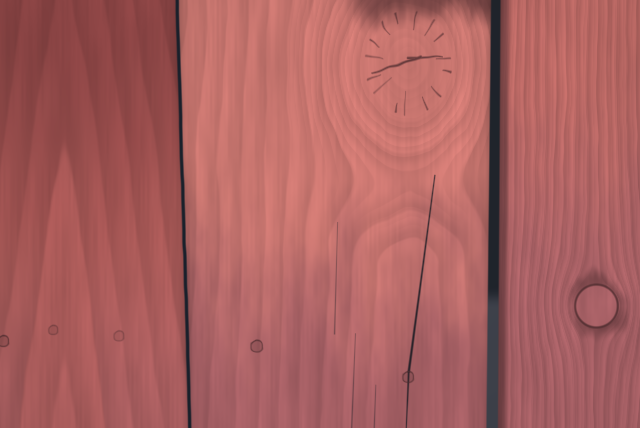
A WebGL 1 fragment shader for this texture:

```glsl
precision highp float;
uniform vec2 u_resolution;

const vec3 ROSE = vec3(0.66, 0.38, 0.40);
const vec3 SALMON = vec3(0.775, 0.455, 0.43);
const vec3 BRICK = vec3(0.68, 0.36, 0.35);
const vec3 OXBLOOD = vec3(0.55, 0.27, 0.27);
const vec3 UMBER = vec3(0.30, 0.17, 0.18);
const vec3 SLATE = vec3(0.20, 0.21, 0.24);
const vec3 INK = vec3(0.07, 0.09, 0.12);
const vec2 BIG_KNOT = vec2(0.957, 0.853);
const vec2 SMALL_KNOT = vec2(1.398, 0.285);
const float SMALL_RADIUS = 0.05;
const float ARCH_X = 0.15;
const float RING_DENSITY = 19.0;
const float FINE_DENSITY = 42.0;
const float SPOKES = 15.0;

float hash(vec2 p) {
  p = fract(p * vec2(0.1031, 0.1137));
  p += dot(p, p.yx + 33.33);
  return fract((p.x + p.y) * p.x * 17.0);
}

float noise(vec2 p) {
  vec2 i = floor(p), f = fract(p);
  f = f * f * (3.0 - 2.0 * f);
  return mix(mix(hash(i), hash(i + vec2(1, 0)), f.x),
             mix(hash(i + vec2(0, 1)), hash(i + vec2(1, 1)), f.x), f.y);
}

float fbm(vec2 p) {
  float sum = 0.0, amp = 0.5;
  for (int i = 0; i < 4; i++) {
    sum += amp * noise(p);
    p = p * 2.03 + 7.1;
    amp *= 0.5;
  }
  return sum;
}

// Soft coverage of a shape with signed distance d
float cover(float d) {
  float soft = 0.8 / u_resolution.y + 0.0006;
  return 1.0 - smoothstep(-soft, soft, d);
}

float segment(vec2 p, vec2 a, vec2 b, float halfWidth) {
  vec2 pa = p - a, ba = b - a;
  float h = clamp(dot(pa, ba) / dot(ba, ba), 0.0, 1.0);
  return cover(length(pa - ba * h) - halfWidth * (1.0 - 0.6 * h));
}

// Growth ring: slow rise to pale wood, quick fall to a dark edge
float ring(float t) {
  t = fract(t);
  return smoothstep(0.0, 0.8, t) * (1.0 - smoothstep(0.88, 1.0, t));
}

float nailHead(vec2 p, vec2 center, float radius) {
  vec2 d = p - center;
  float r = length(d) + 0.003 * (noise(d * 120.0) - 0.5);
  return cover(abs(r - radius) - 0.0014) * (0.55 + 0.45 * noise(d * 60.0 + 4.0))
       + 0.25 * cover(r - radius);
}

void main() {
  vec2 p = gl_FragCoord.xy / u_resolution.y;
  p.x *= 1.5 * u_resolution.y / u_resolution.x;
  float wobble = fbm(p * vec2(7.0, 3.0)) - 0.47;
  float fibre = noise(p * vec2(190.0, 9.0)) - 0.5;
  float mottle = fbm(p * vec2(16.0, 6.0) + 20.0) - 0.47;
  float seam = mix(0.445, 0.415, p.y) + 0.002 * (noise(p * vec2(1.0, 30.0)) - 0.5);
  float gapLeft = mix(1.140, 1.151, p.y);
  float gapRight = mix(1.167, 1.173, p.y);

  vec2 big = p - BIG_KNOT;
  float bigR = length(big / vec2(1.0, 1.3));
  vec2 small = p - SMALL_KNOT;
  float smallR = length(small);
  vec3 color;

  if (p.x < seam) {
    // Left plank with one tall arch
    float arch = sqrt(pow(p.x - ARCH_X, 2.0) + 0.0002) + 0.14 * p.y + 0.03 * wobble;
    float inside = 1.0 - smoothstep(0.102, 0.108, arch);
    color = mix(BRICK, OXBLOOD, smoothstep(0.25, 0.95, p.y + 0.3 * mottle));
    color = mix(color, ROSE, 0.55 * (1.0 - smoothstep(0.0, 0.5, p.y)));
    color = mix(color, BRICK * 1.04, 0.45 * inside);
    color *= 0.95 + 0.09 * ring(arch * 15.0 + 0.4);
  } else if (p.x < 0.5 * (gapLeft + gapRight)) {
    // Middle plank, rings sweeping beneath the big knot
    float straight = sqrt(big.x * big.x + 0.002) + 0.045 * p.y;
    float grain = mix(bigR, straight, smoothstep(0.14, 0.37, bigR + 0.08 * wobble));
    grain += 0.045 * wobble + 0.004 * mottle;
    float rings = ring(grain * RING_DENSITY);
    float fine = ring(grain * 62.0) * (1.0 - smoothstep(0.2, 0.34, bigR));
    color = mix(ROSE, SALMON, smoothstep(0.08, 0.6, p.y + 0.4 * mottle));
    color *= 0.94 + 0.08 * rings + 0.05 * fine;
    color = mix(color, SALMON, 0.7 * (1.0 - smoothstep(0.095, 0.115, bigR)));
    float stain = smoothstep(0.94, 1.01, p.y + 0.12 * mottle) * smoothstep(0.78, 0.88, p.x);
    color = mix(color, UMBER, 0.65 * stain);
  } else {
    // Right plank, fine grain parting around the small knot
    float parted = small.x * (1.0 - 0.0035 / (smallR * smallR + 0.001));
    float grain = parted + 0.035 * wobble + 0.03 * p.y * small.x;
    color = mix(ROSE, mix(BRICK, SALMON, 0.5), smoothstep(0.25, 0.9, p.y + 0.3 * mottle));
    color *= 0.92 + 0.10 * ring(grain * FINE_DENSITY) + 0.04 * ring(grain * 95.0);
    float edge = 1.0 - smoothstep(0.012, 0.026, p.x - gapRight);
    color = mix(color, UMBER * 1.35, 0.65 * edge);
    float halo = smoothstep(0.085, 0.045, smallR + 0.10 * mottle);
    color = mix(color, UMBER, 0.5 * halo * smoothstep(-0.06, 0.06, abs(small.y) - 0.01));
    color = mix(color, ROSE * (1.03 + 0.3 * mottle), cover(smallR - SMALL_RADIUS));
    color = mix(color, UMBER, 0.75 * cover(abs(smallR - SMALL_RADIUS) - 0.0025));
  }
  color *= 1.0 + 0.055 * fibre + 0.12 * mottle;

  // Radial checks in the big knot
  vec2 k = (big + 0.006 * (noise(p * 45.0) - 0.5)) / vec2(1.0, 1.2);
  float checks = 0.0;
  for (float i = 0.0; i < SPOKES; i++) {
    float h = hash(vec2(i + 3.0, 11.0));
    float angle = (i + 0.6 * h) * 6.28318 / SPOKES;
    vec2 dir = vec2(cos(angle), sin(angle));
    checks = max(checks, (0.5 + 0.5 * h) * segment(k, dir * 0.1, dir * (0.05 + 0.035 * h), 0.0018));
  }
  checks = max(checks, segment(k, vec2(0.03, 0.012), vec2(-0.085, -0.02), 0.003));
  checks = max(checks, segment(k, vec2(0.0, 0.01), vec2(0.08, 0.012), 0.0025));
  color = mix(color, UMBER, 0.8 * checks);

  // Long split and hairline cracks
  vec2 q = p + vec2(0.006 * (noise(vec2(p.y * 9.0, 2.0)) - 0.5), 0.0);
  float split = segment(q, vec2(0.957, 0.13), vec2(1.018, 0.59), 0.0027);
  split = max(split, segment(q, vec2(0.957, 0.13), vec2(0.951, -0.02), 0.002));
  float hair = segment(q, vec2(0.783, 0.22), vec2(0.79, 0.48), 0.0012);
  hair = max(hair, segment(q, vec2(0.823, -0.02), vec2(0.832, 0.22), 0.0015));
  hair = max(hair, segment(q, vec2(0.876, -0.02), vec2(0.88, 0.10), 0.0013));
  color = mix(color, INK, max(0.85 * split, 0.45 * hair));

  // Painted nail heads
  float nails = nailHead(p, vec2(0.602, 0.191), 0.014) + nailHead(p, vec2(0.957, 0.119), 0.013);
  nails += 0.55 * nailHead(p, vec2(0.279, 0.215), 0.012) + nailHead(p, vec2(0.008, 0.203), 0.013);
  nails += 0.6 * nailHead(p, vec2(0.125, 0.229), 0.011);
  color = mix(color, UMBER, 0.8 * min(nails, 1.0));

  // Shadowed gaps between planks
  float seamD = abs(p.x - seam);
  color *= 1.0 - 0.22 * exp(-seamD * 90.0);
  color = mix(color, INK * 1.4, cover(seamD - 0.0038));
  float gapD = max(gapLeft - p.x, p.x - gapRight);
  color *= 1.0 - 0.2 * exp(-max(gapD, 0.0) * 90.0);
  vec3 depth = mix(SLATE * 1.2, mix(INK, SLATE, 0.4), smoothstep(0.28, 0.33, p.y));
  color = mix(color, depth, cover(gapD));

  // Gentle falloff toward the corners
  vec2 v = p - vec2(0.8, 0.55);
  gl_FragColor = vec4(color * (1.03 - 0.12 * dot(v, v)), 1.0);
}
```
